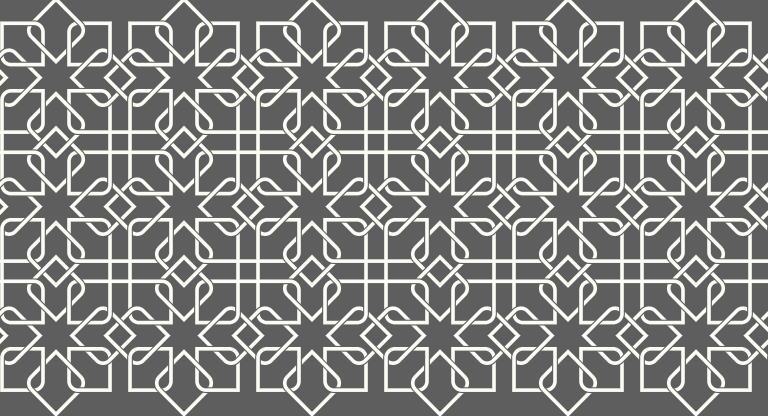
A Shadertoy shader for this pattern:

```glsl
// Interlaced eight-pointed star lattice: cream straps woven over charcoal grey.

// Distance to a square outline: one diagonal pair of corners is round, the other mitred.
float squareOutline(vec2 p, float halfSide) {
    const float radius = 9.0;
    vec2 e = abs(p) - halfSide;
    float sharp = max(e.x, e.y);
    e += radius;
    float rounded = min(max(e.x, e.y), 0.0) + length(max(e, 0.0)) - radius;
    return abs(p.x * p.y < 0.0 ? rounded : sharp);
}

// Square standing on its tip, with its two side tips rounded.
float diamondOutline(vec2 p) {
    return squareOutline(vec2(p.x + p.y, p.x - p.y) * 0.70711, 21.9);
}

// Lays a strap over what is below, cutting a narrow gap beside it.
float layStrap(float below, float d, float pixel) {
    float gap = clamp((2.9 - d) / pixel + 0.5, 0.0, 1.0);
    float strap = clamp((1.8 - d) / pixel + 0.5, 0.0, 1.0);
    return max(below * (1.0 - gap), strap);
}

void mainImage(out vec4 fragColor, in vec2 fragCoord) {
    // Six tiles of 128 units across, three rows about the middle.
    float pixel = 768.0 / iResolution.x;
    vec2 p = vec2(fragCoord.x, fragCoord.y - 0.5 * iResolution.y) * pixel;
    p = (p - vec2(56.0, 1.3)) * vec2(1.0, 128.0 / 129.0);
    vec2 tile = round(p / 128.0);
    tile.y = clamp(tile.y, -1.0, 1.0);
    vec2 c = p - 128.0 * tile;
    bool outer = tile.y * c.y > 0.0;

    // Turn the nearest of the four arms to point along +x.
    bool sideways = abs(c.x) >= abs(c.y);
    vec2 arm = sideways ? c : vec2(c.y, -c.x);
    arm *= arm.x < 0.0 ? -1.0 : 1.0;
    vec2 corner = vec2(arm.x, abs(arm.y));

    // Corner squares, whose outer sides run on into the adjoining tiles.
    float frame = squareOutline(corner - 33.5, 20.5);
    if (!outer) {
        if (corner.x > 54.0) frame = min(frame, abs(corner.y - 54.0));
        if (corner.y > 54.0) frame = min(frame, abs(corner.x - 54.0));
    }

    // Loops of this star and of the one facing it.
    float ownLoop = diamondOutline(arm - vec2(47.0, 0.0));
    float facingLoop = diamondOutline(arm - vec2(81.0, 0.0));
    if (outer && !sideways) facingLoop = 1e3;

    // Alternate over and under along each strap.
    bool upper = arm.y > 0.0;
    bool loopOverFrame = upper == (arm.x < 42.0);
    float cover = 0.0;
    if (loopOverFrame) cover = layStrap(cover, frame, pixel);
    cover = layStrap(cover, upper ? facingLoop : ownLoop, pixel);
    cover = layStrap(cover, upper ? ownLoop : facingLoop, pixel);
    if (!loopOverFrame) cover = layStrap(cover, frame, pixel);

    fragColor = vec4(mix(vec3(0.37), vec3(0.99, 0.99, 0.96), cover), 1.0);
}
```
